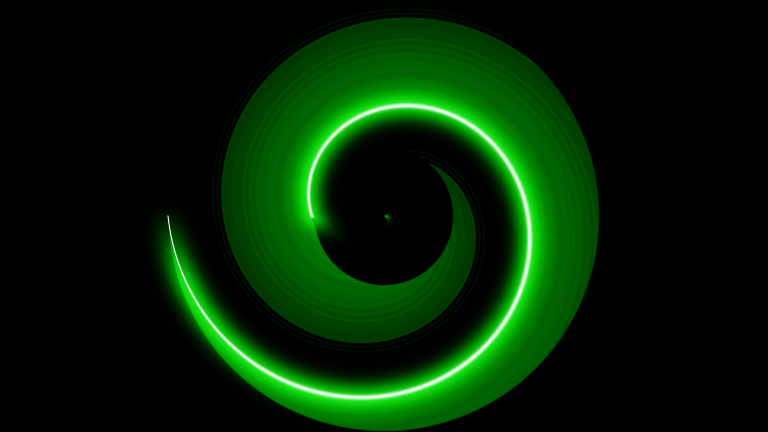
Give the GLSL for this background, as a Shadertoy shader.

```glsl
// A glowing green spiral arm with a streaked trail, on black.

// Lengths are fractions of the canvas height.
const float TAU = 6.2831853;
const float START_RADIUS = 0.1667;   // arm radius at its inner end
const float PITCH = 0.3333;          // radius gained per turn
const float DISC_INNER = 0.160;      // trail is kept inside this ring
const float DISC_OUTER = 0.498;
const float TRAIL_WIDTH = 0.206;
const float STRAND_GAP = 0.0105;     // spacing of the loose strands
const float HALO_SIZE = 0.034;
const float CORE_SIZE = 0.0058;
const vec3 GREEN = vec3(0.0, 1.0, 0.0);
const vec3 HOT = vec3(0.95, 1.0, 0.95);

float hash(float n) {
    return fract(sin(n * 127.1) * 43758.5453);
}

float noise(float x) {
    float cell = floor(x);
    float f = fract(x);
    return mix(hash(cell), hash(cell + 1.0), f * f * (3.0 - 2.0 * f));
}

float gauss(float x, float size) {
    return exp(-x * x / (size * size));
}

// Streaked brightness of the trail at a distance outside the arm.
float trailLight(float offset, float pixel) {
    float along = offset / TRAIL_WIDTH;
    float streaks = 0.6 * noise(offset * 130.0) + 0.4 * noise(offset * 330.0);
    float light = mix(0.54, 0.20, along) * (0.86 + 0.28 * streaks);
    light *= smoothstep(0.0, 2.0 * pixel, offset);
    light *= 1.0 - smoothstep(TRAIL_WIDTH - 0.004, TRAIL_WIDTH + 0.002, offset);

    // Thin strands, the first on the rim and the rest beyond it
    for (int i = 0; i < 3; i++) {
        float strand = TRAIL_WIDTH - 0.001 + STRAND_GAP * float(i);
        light += 0.10 / (1.0 + 0.5 * float(i)) * gauss(offset - strand, 0.0022);
    }
    return light;
}

void mainImage(out vec4 fragColor, in vec2 fragCoord) {
    float pixel = 1.0 / iResolution.y;
    vec2 p = (fragCoord - 0.5 * iResolution.xy) * pixel;

    // Spiral coordinates: turn runs from 0 to 1 along the arm, clockwise
    float radius = length(p);
    float angle = fract(0.5 - atan(p.y, p.x) / TAU);
    float rise = radius - START_RADIUS - PITCH * angle;
    float winding = floor(rise / PITCH + 0.5);
    float turn = angle + winding;
    float across = rise - winding * PITCH;
    float offset = mod(rise, PITCH);
    float beyond = max(max(-turn, turn - 1.0), 0.0) * TAU * radius;
    float armDist = length(vec2(across, beyond));

    // Trail, cut to a ring
    float ring = smoothstep(DISC_INNER - pixel, DISC_INNER + pixel, radius)
               * (1.0 - smoothstep(DISC_OUTER - pixel, DISC_OUTER + pixel, radius));
    float trail = trailLight(offset, pixel) * ring;

    // Halo and core, fading toward the outer tip
    float halo = 0.82 * gauss(armDist, HALO_SIZE)
               * (1.0 - smoothstep(0.94, 1.015, turn));
    float taper = mix(0.25, 1.0, 1.0 - smoothstep(0.8, 1.0, turn))
                * mix(0.7, 1.0, smoothstep(0.0, 0.3, turn));
    float core = gauss(armDist, CORE_SIZE * taper);

    float glow = 1.0 - (1.0 - trail) * (1.0 - halo);
    vec3 color = mix(GREEN * glow, HOT, core);
    color += vec3(0.09, 0.0, 0.09) * smoothstep(0.6, 1.0, glow) * (1.0 - core);
    fragColor = vec4(color, 1.0);
}
```
